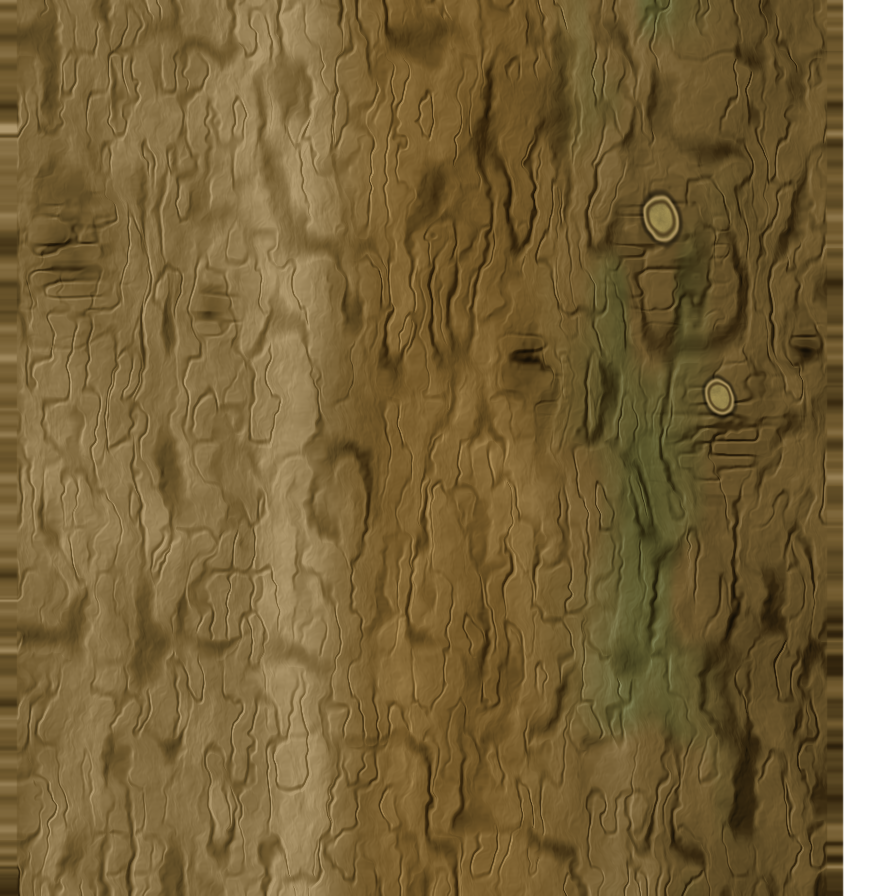
Reproduce this texture procedurally as a Shadertoy shader.

```glsl
#define TRUNK_LEFT 0.020
#define TRUNK_RIGHT 0.922
#define PAPER_EDGE 0.941
#define CRACK_SCALE vec2(36.0, 9.0)
#define GRAIN_SCALE vec2(62.0, 30.0)
#define CRACK_DEPTH 0.62
#define RELIEF_GAIN 1.35
#define RELIEF_STEP 0.002
#define TO_LIGHT vec2(-0.8, 0.6)
#define KNOT_COUNT 6

// Knots: centre, radius, size of the pale cut scar (0 = dark core)
const vec4 KNOTS[KNOT_COUNT] = vec4[KNOT_COUNT](
    vec4(0.075, 0.715, 0.050, 0.0), vec4(0.240, 0.655, 0.024, 0.0),
    vec4(0.590, 0.588, 0.033, 0.0), vec4(0.745, 0.722, 0.056, 0.019),
    vec4(0.810, 0.522, 0.056, 0.015), vec4(0.900, 0.610, 0.020, 0.0));

float hash(vec2 p) {
    vec3 q = fract(p.xyx * 0.1031);
    q += dot(q, q.yzx + 33.33);
    return fract((q.x + q.y) * q.z);
}

float noise(vec2 p) {
    vec2 i = floor(p), f = fract(p);
    f = f * f * (3.0 - 2.0 * f);
    return mix(mix(hash(i), hash(i + vec2(1, 0)), f.x),
               mix(hash(i + vec2(0, 1)), hash(i + vec2(1, 1)), f.x), f.y);
}

float fbm(vec2 p) {
    float sum = 0.0, amp = 0.5;
    for (int i = 0; i < 4; i++) {
        sum += amp * noise(p);
        p = mat2(0.96, 0.28, -0.28, 0.96) * p * 2.03 + 17.3;
        amp *= 0.6;
    }
    return sum / 1.09;
}

// Thin dark line where the noise crosses its middle value
float crack(vec2 p, float width) {
    return 1.0 - smoothstep(0.0, width, abs(2.0 * noise(p) - 1.0));
}

// Bark height: plates split by upright cracks that bend around the knots
float barkHeight(vec2 p) {
    vec2 q = p;
    float rough = 0.0;
    for (int i = 0; i < KNOT_COUNT; i++) {
        vec2 d = p - KNOTS[i].xy;
        float r = length(d * vec2(1.0, 0.8)) / KNOTS[i].z;
        q.x -= 0.65 * d.x * exp(-0.4 * r * r);
        rough = max(rough, exp(-r * r));
    }
    q.x += 0.020 * (noise(p * vec2(16, 12)) - 0.5)
         + 0.011 * (noise(p * vec2(55, 38) + 5.0) - 0.5)
         + 0.005 * (noise(p * vec2(130, 110)) - 0.5);
    float broken = smoothstep(0.25, 0.75, noise(q * vec2(24, 19) + 31.0));
    float deep = crack(q * CRACK_SCALE, 0.10 + 0.28 * broken) * (0.2 + 0.8 * broken);
    float fine = crack(q * CRACK_SCALE * vec2(1.9, 2.3) + 71.0, 0.24) * (1.0 - 0.6 * broken);
    float scaly = crack(q * vec2(62, 68) + 13.0, 0.45);
    float cracks = mix(max(deep, 0.55 * fine), max(scaly, 0.5 * deep), 0.85 * rough);
    float plates = noise(q * CRACK_SCALE * 0.8 + 9.0);
    return 0.32 * plates + 0.42 * fbm(q * GRAIN_SCALE) - CRACK_DEPTH * cracks;
}

// Broad light across the trunk, with a bright upright band
float trunkLight(vec2 p) {
    float x = p.x + 0.03 * (noise(p * vec2(5, 3)) - 0.5);
    float band = (x - 0.325) / 0.045;
    float tone = 0.65 - 0.15 * smoothstep(0.33, 0.46, x) - 0.17 * smoothstep(0.52, 0.92, x);
    tone += 0.22 * exp(-band * band) - 0.20 * (1.0 - smoothstep(0.0, 0.06, x));
    return tone + 0.16 * (noise(p * vec2(17, 4)) - 0.5);
}

vec3 barkColor(float tone) {
    vec3 c = mix(vec3(0.22, 0.16, 0.06), vec3(0.34, 0.27, 0.13), clamp(tone * 4.0, 0.0, 1.0));
    c = mix(c, vec3(0.44, 0.35, 0.18), clamp(tone * 4.0 - 1.0, 0.0, 1.0));
    c = mix(c, vec3(0.53, 0.44, 0.27), clamp(tone * 4.0 - 2.0, 0.0, 1.0));
    c = mix(c, vec3(0.65, 0.56, 0.39), clamp(tone * 4.0 - 3.0, 0.0, 1.3));
    return c * mix(0.35, 1.0, smoothstep(-0.4, 0.05, tone));
}

void mainImage(out vec4 fragColor, in vec2 fragCoord) {
    vec2 uv = fragCoord / iResolution.xy;
    float pixel = 1.0 / iResolution.x;

    // Beyond the trunk sides the bark smears into level streaks
    vec2 p = vec2(clamp(uv.x, TRUNK_LEFT, TRUNK_RIGHT), uv.y);
    float smear = smoothstep(0.0, 2.0 * pixel, abs(uv.x - p.x));

    // Relief and tone
    float h = barkHeight(p);
    float relief = RELIEF_GAIN * (h - barkHeight(p + RELIEF_STEP * TO_LIGHT));
    float tone = trunkLight(p) + 0.62 * (h - 0.25) + clamp(relief, -0.28, 0.28);
    tone += smear * 0.5 * (noise(vec2(3.0, uv.y * 120.0)) - 0.5);

    // Dark knot cores
    for (int i = 0; i < KNOT_COUNT; i++) {
        float r = length((p - KNOTS[i].xy) * vec2(1.0, 0.8)) / KNOTS[i].z;
        float core = KNOTS[i].w > 0.0 ? 0.10 : 0.34;
        tone -= core * exp(-2.5 * r * r) * (0.5 + noise(p * 70.0));
    }
    vec3 color = barkColor(tone);

    // Warm middle and patches of moss
    color *= mix(vec3(1), vec3(1.03, 0.98, 0.86), smoothstep(0.34, 0.45, p.x) * (1.0 - smoothstep(0.55, 0.7, p.x)));
    float moss = exp(-pow((p.x - 0.72) / 0.07, 2.0)) * smoothstep(0.4, 0.75, noise(p * vec2(22, 9)));
    color = mix(color, color * vec3(0.83, 1.0, 0.98), moss);

    // Pale oval scars with a raised rim
    for (int i = 0; i < KNOT_COUNT; i++) {
        float size = KNOTS[i].w;
        if (size <= 0.0) continue;
        vec2 d = p - KNOTS[i].xy - vec2(-0.007, 0.62 * KNOTS[i].z);
        float r = length(vec2(d.x + 0.15 * d.y, d.y * 0.75)) / size;
        r += 0.14 * (noise(p * 90.0) - 0.5);
        float aa = 1.5 * pixel / size;
        vec3 scar = vec3(0.60, 0.53, 0.30) * (0.82 + 0.3 * fbm(p * 110.0));
        scar = mix(scar, vec3(0.27, 0.20, 0.09), 0.8 * smoothstep(0.16, 0.0, abs(r - 0.74)));
        scar = mix(scar, vec3(0.68, 0.58, 0.38), smoothstep(0.12, 0.0, abs(r - 0.94)));
        color *= 1.0 - 0.45 * smoothstep(0.25, 0.0, abs(r - 1.12));
        color = mix(color, scar, 1.0 - smoothstep(1.0 - aa, 1.0 + aa, r));
    }

    // Blank margin
    color = mix(color, vec3(1), smoothstep(-pixel, pixel, uv.x - PAPER_EDGE));
    fragColor = vec4(color, 1.0);
}
```
